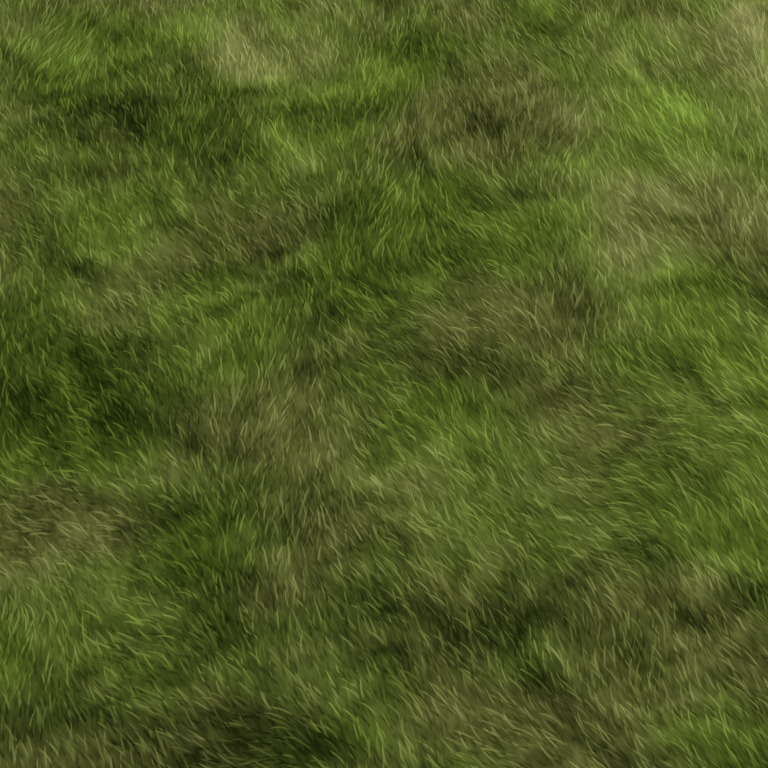
This texture is drawn by a WebGL 1 fragment shader. Its source:

```glsl
precision highp float;
// Wind-combed meadow grass seen at a slant: soft tufts covered with fine leaning blades.
uniform vec2 u_resolution;

#define SHADE vec3(0.15, 0.18, 0.055)
#define MID vec3(0.31, 0.35, 0.14)
#define LIT vec3(0.50, 0.55, 0.27)
#define PERSPECTIVE 0.38
#define BLADE_GRID vec2(60.0, 32.0)
#define BLADE_LENGTH 0.019
#define BLADE_WIDTH 0.0013
#define BLADE_CONTRAST 0.62
#define TUFT_CONTRAST 1.0
#define STREAK_CONTRAST 0.38
#define LAYERS 9

float hash(vec2 p) {
  vec3 a = fract(vec3(p.xyx) * 0.1031);
  a += dot(a, a.yzx + 33.33);
  return fract((a.x + a.y) * a.z);
}

float noise(vec2 p) {
  vec2 i = floor(p), f = fract(p);
  f = f * f * (3.0 - 2.0 * f);
  return mix(mix(hash(i), hash(i + vec2(1, 0)), f.x),
             mix(hash(i + vec2(0, 1)), hash(i + vec2(1, 1)), f.x), f.y);
}

float fbm(vec2 p) {
  float sum = 0.0, weight = 0.5;
  for (int i = 0; i < 4; i++) {
    sum += weight * noise(p);
    p = mat2(1.6, 1.2, -1.2, 1.6) * p + 7.3;
    weight *= 0.5;
  }
  return sum / 0.9375;
}

// Paints one jittered layer of curved, tapered blades over the given tone.
float bladeLayer(float tone, float base, vec2 ground, float lean, float pixel, float layer) {
  vec2 grid = BLADE_GRID * (1.0 - 0.025 * layer);
  vec2 g = ground * grid + layer * vec2(17.37, 9.71);
  vec2 cell = floor(g);
  for (int y = -1; y <= 1; y++) {
    for (int x = -1; x <= 1; x++) {
      vec2 id = cell + vec2(x, y);
      vec2 seed = id + layer * 41.0;
      float shade = hash(seed + 5.7);
      float turn = hash(seed + 23.1);
      vec2 d = (g - id - vec2(hash(seed), hash(seed + 11.9))) / grid;
      float angle = lean + (turn - 0.5) * 0.9;
      vec2 dir = vec2(-sin(angle), cos(angle));
      float along = dot(d, dir);
      float across = d.x * dir.y - d.y * dir.x + (turn - 0.35) * 18.0 * along * along;
      float t = along / (BLADE_LENGTH * mix(0.5, 1.0, shade));
      float width = BLADE_WIDTH * (1.0 - 0.4 * t);
      float cover = 1.0 - smoothstep(width - pixel, width + pixel, abs(across));
      cover *= smoothstep(1.0, 0.4, abs(t));
      float bladeTone = base + BLADE_CONTRAST * (1.35 * shade * shade - 0.42 + 0.15 * t);
      tone = mix(tone, bladeTone, 0.8 * cover);
    }
  }
  return tone;
}

void main() {
  vec2 uv = gl_FragCoord.xy / u_resolution.y;
  vec2 view = gl_FragCoord.xy / u_resolution;

  // Ground coordinates shrink the grass towards the top.
  float depth = 1.0 - PERSPECTIVE * view.y;
  vec2 ground = vec2((uv.x - 0.5) / depth, -log(depth) / PERSPECTIVE) + 3.0;
  float pixel = 0.85 / (u_resolution.y * depth);

  // Tufts: broad patches plus relief lit from above.
  vec2 warp = vec2(noise(ground * 9.0), noise(ground * 9.0 + 31.0)) - 0.5;
  vec2 tuft = ground * vec2(8.0, 11.0) + warp * 0.9;
  float patches = fbm(ground * vec2(3.2, 5.0) + 12.0);
  float relief = fbm(tuft) - fbm(tuft + vec2(0.12, 0.38));
  float base = 0.41 + TUFT_CONTRAST * (0.75 * (patches - 0.5) + 0.85 * relief);
  base += 0.24 * (view.y - 0.5) + 0.2 * (view.x - 0.5) * view.y;
  base += 0.2 * smoothstep(0.5, 0.0, distance(view, vec2(1.0)));

  // Fine bent streaks fill the gaps between blades.
  float lean = mix(0.65, 0.2, view.y) + 1.5 * (noise(ground * 6.0 + 50.0) - 0.5);
  vec2 streak = ground + warp * 0.04;
  streak.x += 0.4 * streak.y;
  float grain = noise(streak * vec2(210.0, 60.0)) + noise(streak * vec2(340.0, 130.0) + 80.0);
  float tone = base + STREAK_CONTRAST * (0.5 * grain - 0.58);

  for (int i = 0; i < LAYERS; i++) {
    tone = bladeLayer(tone, base, ground, lean, pixel, float(i));
  }

  // Tone ramp, with patches drifting between fresh green and dry olive.
  tone = clamp(tone, -0.1, 1.2);
  vec3 color = mix(SHADE, MID, min(tone / 0.44, 1.0));
  color = mix(color, LIT, max(tone - 0.44, 0.0) / 0.56);
  float dryness = smoothstep(0.3, 0.7, fbm(ground * vec2(4.0, 6.0) + 70.0));
  color *= mix(vec3(0.94, 1.03, 0.82), vec3(1.05, 0.98, 1.16), dryness);
  gl_FragColor = vec4(color, 1.0);
}
```
